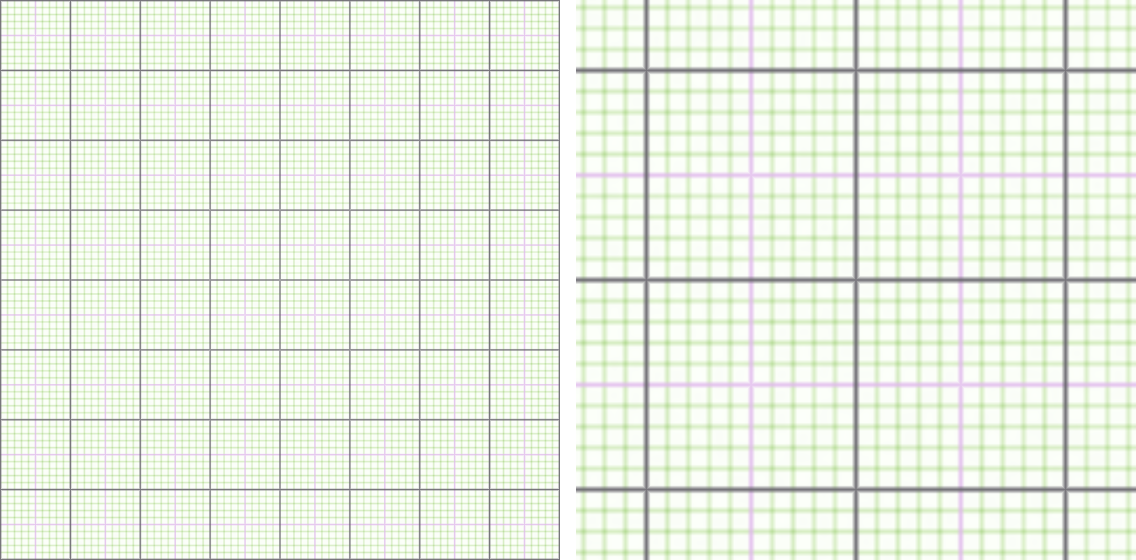
Left: the whole. Right: its middle third, enlarged.
This pattern is drawn by a Shadertoy shader. Its source:

```glsl
const float CELLS = 8.0;            // large squares across and down
const float DIVISIONS = 10.0;       // fine steps in one large square
const float INSET = 0.001;          // outer rules sit just inside the canvas
const float FINE_WIDTH = 0.00235;
const float HALF_WIDTH = 0.0020;
const float MAIN_WIDTH = 0.00235;
const float SOFTNESS = 0.0027;      // ink bleed at the line edges
const float INK_VARIATION = 0.22;   // strength change between fine lines
const float MOTTLE_SCALE = 160.0;
const float MOTTLE_AMOUNT = 0.012;
const vec3 PAPER = vec3(0.985, 0.997, 0.975);
const vec3 FINE_INK = vec3(0.835, 0.925, 0.755);
const vec3 HALF_INK = vec3(0.875, 0.715, 0.925);
const vec3 MAIN_INK = vec3(0.395, 0.385, 0.415);

float hash(vec2 p) {
    vec3 q = fract(vec3(p.xyx) * 0.1031);
    q += dot(q, q.yzx + 33.33);
    return fract((q.x + q.y) * q.z);
}

float valueNoise(vec2 p) {
    vec2 cell = floor(p);
    vec2 f = fract(p);
    f = f * f * (3.0 - 2.0 * f);
    float low = mix(hash(cell), hash(cell + vec2(1.0, 0.0)), f.x);
    float high = mix(hash(cell + vec2(0.0, 1.0)), hash(cell + 1.0), f.x);
    return mix(low, high, f.y);
}

// Box-filtered coverage of a line at the given distance from its centre
vec2 lineCoverage(vec2 dist, float width, float blur) {
    vec2 outer = min(dist + 0.5 * blur, vec2(0.5 * width));
    vec2 inner = max(dist - 0.5 * blur, vec2(-0.5 * width));
    return max(outer - inner, 0.0) / blur;
}

void mainImage(out vec4 fragColor, in vec2 fragCoord) {
    vec2 uv = fragCoord / iResolution.xy;
    float blur = max(SOFTNESS, 1.0 / min(iResolution.x, iResolution.y));

    // Nearest rule on each axis
    float steps = CELLS * DIVISIONS;
    vec2 grid = (uv - INSET) / (1.0 - 2.0 * INSET) * steps;
    vec2 index = floor(grid + 0.5);
    vec2 dist = abs(grid - index) / steps;

    // Rank of that rule within its large square
    vec2 rank = mod(index, DIVISIONS);
    vec2 isMain = 1.0 - step(0.5, rank);
    vec2 isHalf = 1.0 - step(0.5, abs(rank - 0.5 * DIVISIONS));
    vec2 isFine = 1.0 - isMain - isHalf;

    // Paper with faint mottling
    vec3 color = PAPER + (valueNoise(uv * MOTTLE_SCALE) - 0.5) * MOTTLE_AMOUNT;

    // Fine rules, darker where they cross
    vec2 random = vec2(hash(vec2(index.x, 7.0)), hash(vec2(index.y, 53.0)));
    vec2 strength = 1.0 + (random - 0.5) * INK_VARIATION;
    vec2 fine = isFine * strength * lineCoverage(dist, FINE_WIDTH, blur);
    vec3 fineTint = FINE_INK / PAPER;
    color *= mix(vec3(1.0), fineTint, fine.x) * mix(vec3(1.0), fineTint, fine.y);

    // Half-square rules, then the main rules on top
    vec2 halfRule = isHalf * lineCoverage(dist, HALF_WIDTH, blur);
    color = mix(color, HALF_INK, max(halfRule.x, halfRule.y));
    vec2 mainRule = isMain * lineCoverage(dist, MAIN_WIDTH, blur);
    color = mix(color, MAIN_INK, max(mainRule.x, mainRule.y));

    fragColor = vec4(clamp(color, 0.0, 1.0), 1.0);
}
```
